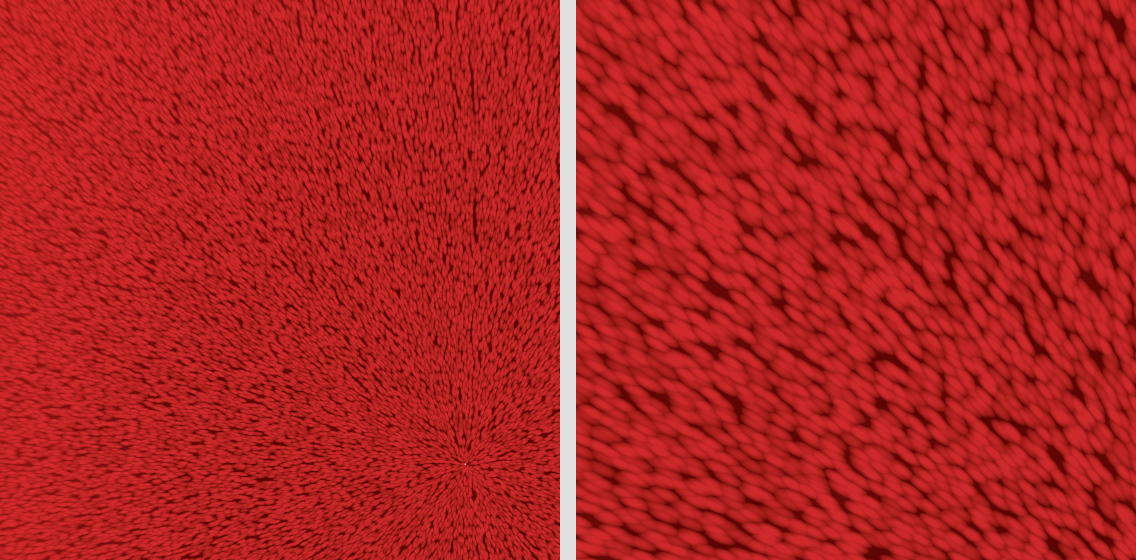
Left: the whole. Right: its middle third, enlarged.
Write a three.js fragment shader that draws this texture.

```glsl
varying vec2 vUv;

const vec2 FOCUS = vec2(0.831, 0.171);
const float CELLS = 122.0;
const float SPREAD = 0.35;
const vec2 FIBER_SIZE = vec2(0.95, 0.40);

const vec3 GAP_RED = vec3(0.33, 0.01, 0.0);
const vec3 PILE_RED = vec3(0.59, 0.10, 0.08);
const vec3 TIP_RED = vec3(0.81, 0.16, 0.17);
const vec3 CENTER_PINK = vec3(0.95, 0.70, 0.72);

vec3 hash33(vec3 p) {
  p = fract(p * vec3(0.1031, 0.1030, 0.0973));
  p += dot(p, p.yxz + 33.33);
  return fract((p.xxy + p.yxx) * p.zyx);
}

float valueNoise(vec2 p) {
  vec2 cell = floor(p);
  vec2 f = fract(p);
  f = f * f * (3.0 - 2.0 * f);
  float a = hash33(vec3(cell, 7.0)).x;
  float b = hash33(vec3(cell + vec2(1.0, 0.0), 7.0)).x;
  float c = hash33(vec3(cell + vec2(0.0, 1.0), 7.0)).x;
  float d = hash33(vec3(cell + vec2(1.0, 1.0), 7.0)).x;
  return mix(mix(a, b, f.x), mix(c, d, f.x), f.y);
}

// Rounded height of one fiber lying along a direction
float fiber(vec2 offset, vec2 along, vec2 size) {
  vec2 local = vec2(dot(offset, along), dot(offset, vec2(-along.y, along.x)));
  local /= size;
  return max(0.0, 1.0 - dot(local, local));
}

// Tallest of the scattered fibers, all pointing away from the origin
float pileHeight(vec2 p, vec2 size) {
  vec2 home = floor(p);
  float height = 0.0;
  for (int y = -1; y <= 1; y++) {
    for (int x = -1; x <= 1; x++) {
      vec2 cell = home + vec2(float(x), float(y));
      for (int layer = 0; layer < 2; layer++) {
        vec3 rnd = hash33(vec3(cell + 300.0, 11.0 + 17.0 * float(layer)));
        vec2 root = cell + rnd.xy;
        vec2 along = normalize(root + 0.0001);
        float tall = mix(0.6, 1.0, rnd.z);
        height = max(height, tall * fiber(p - root, along, size));
      }
    }
  }
  return height;
}

// Dark gaps, then body, then lit tips
vec3 pileColor(float tone) {
  vec3 color = mix(GAP_RED, PILE_RED, smoothstep(-0.12, 0.40, tone));
  return mix(color, TIP_RED, smoothstep(0.25, 0.92, tone));
}

void main() {
  vec2 ray = vUv - FOCUS;
  float radius = length(ray);

  // Fibers grow longer and wider away from the focus
  vec2 p = ray * CELLS / (1.0 + SPREAD * radius);
  float tone = pileHeight(p, FIBER_SIZE);

  // Uneven pile and softer, paler far side
  tone += 0.12 * (valueNoise(vUv * 38.0 + 50.0) - 0.5);
  float far = smoothstep(0.35, 1.15, length(ray * vec2(1.1, 0.75)));
  tone = mix(tone, 0.70, 0.42 * far);
  vec3 color = pileColor(tone) * (1.0 + 0.06 * far);

  // Tiny bright point at the focus
  float point = 1.0 - smoothstep(0.0008, 0.0022, radius);
  color = mix(color, CENTER_PINK, point);

  gl_FragColor = vec4(color, 1.0);
}
```
